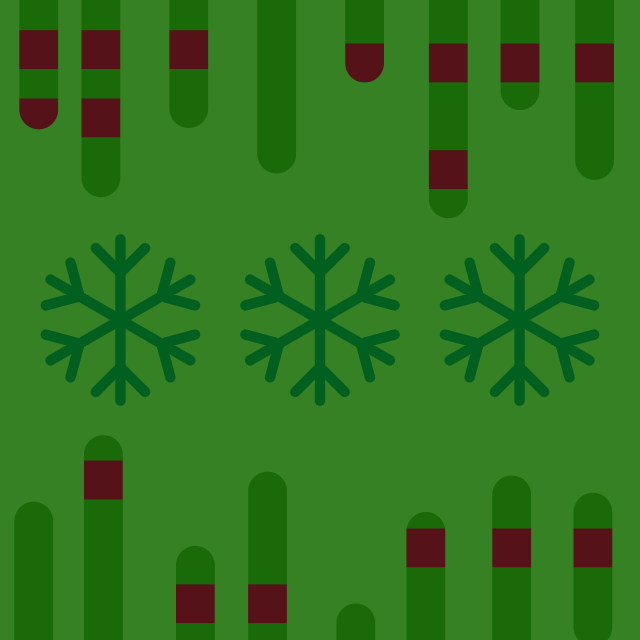
Write a WebGL 2 fragment shader that draws this pattern.

```glsl
#version 300 es
precision highp float;
// Flat winter pattern: rounded bars with red bands hang from the top and
// rise from the bottom, around a row of three six-armed snowflakes.
// All shapes are segment distances; the flake is one arm folded six times.

uniform vec2 u_resolution;
out vec4 fragColor;

const vec3 GROUND = vec3(0.207, 0.506, 0.137);
const vec3 BAR    = vec3(0.102, 0.416, 0.035);
const vec3 BAND   = vec3(0.333, 0.070, 0.098);
const vec3 FLAKE  = vec3(0.004, 0.373, 0.122);

const float TAU = 6.2831853;
const float BAR_RADIUS = 0.0303;
const float FLAKE_SPACING = 0.3118;
const float NONE = -1.0;
const float FAR = 1.3;

// Hanging bars: centre x, tip y, first band y, second band y
const vec4 HANGING[8] = vec4[8](
    vec4(0.0605, 0.798, 0.9225, 0.8158),
    vec4(0.1576, 0.692, 0.9225, 0.8158),
    vec4(0.2949, 0.800, 0.9225, NONE),
    vec4(0.4323, 0.729, NONE, NONE),
    vec4(0.5697, 0.871, 0.9017, NONE),
    vec4(0.7005, 0.659, 0.9017, 0.735),
    vec4(0.8125, 0.828, 0.9017, NONE),
    vec4(0.9290, 0.719, 0.9017, NONE));

// Rising bars: centre x, tip y, band y, root y
const vec4 RISING[8] = vec4[8](
    vec4(0.0527, 0.216, NONE, -0.2),
    vec4(0.1615, 0.320, 0.250, -0.2),
    vec4(0.3053, 0.147, 0.0566, -0.2),
    vec4(0.4180, 0.263, 0.0566, -0.2),
    vec4(0.5560, 0.057, NONE, -0.2),
    vec4(0.6654, 0.200, 0.1439, -0.2),
    vec4(0.7995, 0.257, 0.1439, -0.2),
    vec4(0.9264, 0.230, 0.1439, -0.01));

float segment(vec2 p, vec2 a, vec2 b) {
    vec2 pa = p - a, ba = b - a;
    return length(pa - ba * clamp(dot(pa, ba) / dot(ba, ba), 0.0, 1.0));
}

float coverage(float dist, float pixel) {
    return clamp(0.5 - dist / pixel, 0.0, 1.0);
}

// Vertical capsule whose round ends touch y = low and y = high
float barDistance(vec2 p, float x, float low, float high) {
    return segment(p, vec2(x, low + BAR_RADIUS), vec2(x, high - BAR_RADIUS)) - BAR_RADIUS;
}

// Distance to the nearer of two square bands, measured along the bar
float bandDistance(float y, float first, float second) {
    return min(abs(y - first), abs(y - second)) - BAR_RADIUS;
}

vec3 paintBar(vec3 color, float y, float shape, vec2 bands, float pixel) {
    vec3 fill = mix(BAR, BAND, coverage(bandDistance(y, bands.x, bands.y), pixel));
    return mix(color, fill, coverage(shape, pixel));
}

// Arm and mirrored branch, repeated every sixth of a turn
float snowflake(vec2 p) {
    float sector = TAU / 6.0;
    float angle = atan(p.x, p.y);
    angle = abs(angle - sector * floor(angle / sector + 0.5));
    vec2 q = length(p) * vec2(sin(angle), cos(angle));
    float arm = segment(q, vec2(0.0), vec2(0.0, 0.126));
    float branch = segment(q, vec2(0.0, 0.0738), vec2(0.0385, 0.1123));
    return min(arm, branch) - 0.0081;
}

void main() {
    float pixel = 1.0 / min(u_resolution.x, u_resolution.y);
    vec2 p = (gl_FragCoord.xy - 0.5 * u_resolution) * pixel + 0.5;
    vec3 color = GROUND;

    // Bars along the upper and lower edges
    for (int i = 0; i < 8; i++) {
        vec4 h = HANGING[i];
        vec4 r = RISING[i];
        color = paintBar(color, p.y, barDistance(p, h.x, h.y, FAR), h.zw, pixel);
        color = paintBar(color, p.y, barDistance(p, r.x, r.w, r.y), vec2(r.z, NONE), pixel);
    }

    // Row of three flakes
    vec2 local = p - 0.5;
    local.x -= FLAKE_SPACING * clamp(floor(local.x / FLAKE_SPACING + 0.5), -1.0, 1.0);
    color = mix(color, FLAKE, coverage(snowflake(local), pixel));

    fragColor = vec4(color, 1.0);
}
```
